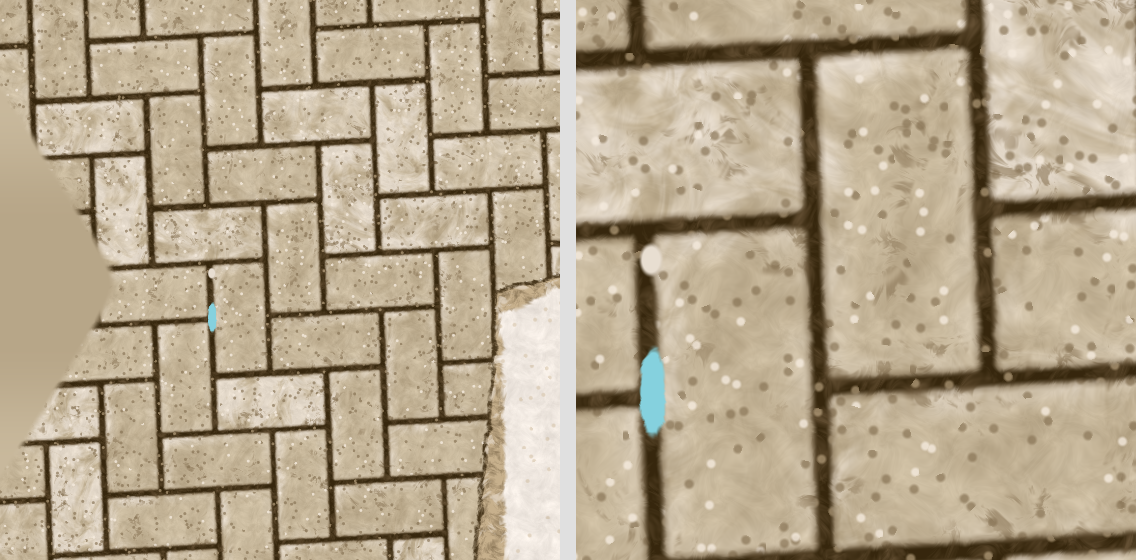
Left: the whole. Right: its middle third, enlarged.
This texture is drawn by a Shadertoy shader. Its source:

```glsl
// Weathered herringbone paving, slightly skewed, with a pale slab set into the
// lower right and a soft blurred wedge over the left side. A skewed unit grid
// gives each 2x1 paver; layered sines and cellular noise give wear and grit.

const vec3 PAVER    = vec3(0.80, 0.74, 0.63);
const vec3 SHADE    = vec3(0.69, 0.62, 0.50);
const vec3 BLOOM    = vec3(0.91, 0.87, 0.82);
const vec3 GRIT     = vec3(0.52, 0.44, 0.32);
const vec3 SOIL     = vec3(0.39, 0.31, 0.20);
const vec3 JOINT    = vec3(0.21, 0.15, 0.05);
const vec3 SAND     = vec3(0.78, 0.69, 0.55);
const vec3 SLAB     = vec3(0.94, 0.91, 0.88);
const vec3 CHIP     = vec3(0.52, 0.82, 0.87);

float hash(vec2 p) {
    return fract(sin(dot(p, vec2(127.1, 311.7))) * 43758.55);
}

// Layered sines, roughly -1 to 1
float waves(vec2 p) {
    float sum = 0.0, amp = 0.6;
    for (int i = 0; i < 5; i++) {
        p = mat2(0.8, 0.6, -0.6, 0.8) * p * 1.75 + 0.8 * sin(p.yx * 1.3) + 1.7;
        sum += amp * sin(p.x) * sin(p.y);
        amp *= 0.7;
    }
    return sum;
}

// Cellular noise: x = distance to nearest point, y = random value of that point
vec2 cellular(vec2 p) {
    vec2 cell = floor(p), best = vec2(9.0, 0.0);
    for (int j = -1; j <= 1; j++)
    for (int i = -1; i <= 1; i++) {
        vec2 c = cell + vec2(i, j);
        vec2 point = c + vec2(hash(c), hash(c + 57.3));
        float d = length(p - point);
        if (d < best.x) best = vec2(d, hash(c + 19.7));
    }
    return best;
}

// Round specks in the given share of the noise cells
float specks(vec2 p, float radius, float share) {
    vec2 c = cellular(p);
    return smoothstep(radius, radius * 0.4, c.x) * step(1.0 - share, c.y);
}

float boxDistance(vec2 p, vec2 halfSize, float radius) {
    vec2 q = abs(p) - halfSize + radius;
    return length(max(q, 0.0)) + min(max(q.x, q.y), 0.0) - radius;
}

// Centre (xy) and half size (zw) of the paver that covers grid point g
vec4 herringbone(vec2 g) {
    vec2 cell = floor(g);
    float k = mod(cell.x + cell.y, 4.0);
    return k < 2.0 ? vec4(cell + vec2(1.0 - k, 0.5), 1.0, 0.5)
                   : vec4(cell + vec2(0.5, 3.0 - k), 0.5, 1.0);
}

vec3 paving(vec2 p, vec2 g, float pixel) {
    vec4 paver = herringbone(g);
    vec2 local = g - paver.xy;
    float tone = hash(paver.xy), age = hash(paver.xy + 8.3);
    vec2 shift = 0.024 * (vec2(tone, age) - 0.5);
    float mottle = waves(g * 3.1 + tone * 20.0);
    float fine = waves(p * 95.0);
    float d = boxDistance(local - shift, paver.zw - 0.045, 0.05) + 0.012 * fine;

    // Face: uneven tone, pale bloom near the rim, dark pitted patches
    vec3 face = mix(PAVER, SHADE, clamp(0.2 + 0.35 * (tone - 0.5) + 0.4 * mottle, 0.0, 1.0));
    float rim = smoothstep(-0.24, -0.04, d);
    float lit = smoothstep(-0.3, 0.9, dot(local / paver.zw, vec2(-0.6)));
    float bloom = rim * (0.25 + 0.6 * lit) + smoothstep(0.62, 1.0, age);
    face = mix(face, BLOOM, clamp(bloom * (0.55 - 0.7 * mottle), 0.0, 0.85));
    float pitted = smoothstep(0.15, 0.75, waves(g * 2.2 + age * 31.0 + 4.0));
    face = mix(face, GRIT, pitted * smoothstep(-0.1, 0.7, fine) * 0.65);
    face += 0.035 * fine;
    face = mix(face, GRIT, 0.65 * specks(p * 130.0, 0.5, 0.10));
    face = mix(face, BLOOM + 0.05, 0.8 * specks(p * 110.0 + 31.0, 0.4, 0.07));

    // Joint: dark core, soil along its sides, some loose grains
    vec3 joint = mix(JOINT, SOIL, clamp(0.25 + 0.6 * fine, 0.0, 1.0));
    joint = mix(joint, SAND, 0.6 * specks(p * 120.0 + 9.0, 0.45, 0.10));
    float soft = max(0.022, pixel);
    face = mix(face, SOIL, 0.55 * smoothstep(-0.055, 0.01, d));
    return mix(face, joint, smoothstep(-soft, soft, d));
}

// Pale slab with a crumbling sandy margin and a dark outer crack
vec3 addSlab(vec3 color, vec2 p, float pixel) {
    float rough = waves(p * 34.0), fine = waves(p * 90.0);
    float outer = min(p.x - 0.883 + 0.10 * max(p.y - 0.65, 0.0),
                      p.y - 0.492 - 0.25 * (1.0 - p.x)) + 0.004 * rough;
    float inner = min(p.x - 0.892 - 0.025 * (p.y - 0.56),
                      p.y - 0.513 - 0.45 * (1.0 - p.x)) + 0.006 * rough;
    vec3 margin = mix(SAND, GRIT, clamp(0.2 + 0.6 * fine, 0.0, 0.8));
    margin = mix(margin, BLOOM, 0.6 * smoothstep(0.1, 0.7, rough));
    vec3 top = SLAB + 0.035 * rough + 0.025 * fine;
    top = mix(top, SAND, 0.4 * specks(p * 80.0, 0.4, 0.08));
    color = mix(color, margin, smoothstep(-pixel, pixel, outer));
    color = mix(color, top, smoothstep(-0.003, 0.006, inner));
    float crack = smoothstep(0.0055, 0.0015, abs(outer));
    return mix(color, mix(JOINT, SOIL, 0.4), crack * clamp(0.8 + 0.5 * fine, 0.0, 1.0));
}

void mainImage(out vec4 fragColor, in vec2 fragCoord) {
    vec2 p = fragCoord / iResolution.xy;
    p.y = 1.0 - p.y;                                  // measured down from the top
    float pixel = 1.0 / iResolution.y;
    mat2 axes = mat2(0.1009, -0.0057, 0.0039, 0.1013);
    vec2 g = inverse(axes) * (p - vec2(0.478, 0.5645));
    vec3 color = addSlab(paving(p, g, pixel * 10.0), p, pixel);

    // Blue chip and a pale crumb lodged in a joint
    vec2 c = p - vec2(0.379, 0.568);
    float chip = length(c / vec2(0.008, 0.027)) + 0.15 * waves(p * 80.0);
    color = mix(color, CHIP, smoothstep(1.05, 0.8, chip));
    float crumb = length((p - vec2(0.378, 0.488)) / vec2(0.007, 0.010));
    color = mix(color, BLOOM, smoothstep(1.1, 0.7, crumb));

    // Blurred wedge entering from the left
    float dy = p.y - 0.505;
    float wedge = 0.225 - 0.62 * sqrt(dy * dy + 0.0009) - p.x;
    vec3 haze = mix(SHADE, PAVER, 0.25 + 0.6 * smoothstep(0.1, 0.32, abs(dy)));
    color = mix(color, haze, smoothstep(-0.006, 0.014, wedge));
    fragColor = vec4(clamp(color, 0.0, 1.0), 1.0);
}
```
